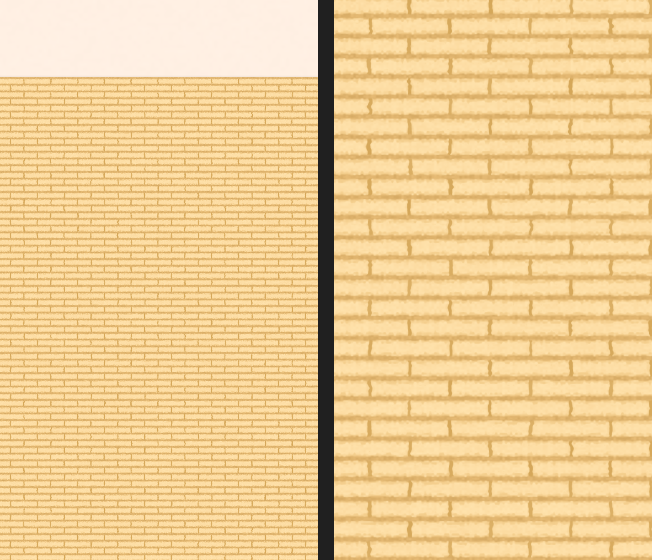
Left: the whole. Right: its middle third, enlarged.
Write a Shadertoy shader that draws this texture.

```glsl
// A wall of long, thin cream bricks in running bond below a pale plaster band.
// Distances to the nearest bed and head joints give ochre mortar that frays
// into the bricks as fine stipple; sine hashes vary the grain and the joints.

const float WALL_TOP = 0.8607;       // fraction of canvas height
const float ROWS_PER_HEIGHT = 83.5;  // brick courses in one canvas height
const float BRICKS_ACROSS = 11.86;   // bricks in one canvas width
const float BRICK_LENGTH = 3.98;     // in course heights
const float FIRST_JOINT = 0.896;     // head joint of the top course, in bricks
const float GRAIN = 8.0;             // stipple grains per course height

const vec3 PLASTER = vec3(1.0, 0.94, 0.89);
const vec3 BRICK = vec3(0.993, 0.872, 0.652);
const vec3 FRINGE = vec3(0.945, 0.79, 0.525);
const vec3 BED_MORTAR = vec3(0.872, 0.7, 0.425);
const vec3 HEAD_MORTAR = vec3(0.835, 0.655, 0.35);

float hash(vec2 p) {
    return fract(sin(dot(p, vec2(127.1, 311.7))) * 43758.5453);
}

float valueNoise(vec2 p) {
    vec2 cell = floor(p);
    vec2 f = fract(p);
    f = f * f * (3.0 - 2.0 * f);
    float low = mix(hash(cell), hash(cell + vec2(1.0, 0.0)), f.x);
    float high = mix(hash(cell + vec2(0.0, 1.0)), hash(cell + vec2(1.0)), f.x);
    return mix(low, high, f.y);
}

// Noise centred on zero, from -0.5 to 0.5
float rough(vec2 p) {
    return valueNoise(p) - 0.5;
}

// Distance from x to the nearest integer
float toInteger(float x) {
    return abs(fract(x + 0.5) - 0.5);
}

// Coverage of a line with the given half width and edge softness
float line(float dist, float halfWidth, float softness) {
    return 1.0 - smoothstep(halfWidth - softness, halfWidth + softness, dist);
}

vec3 brickWall(vec2 p, float pixel) {
    // Staggered cells: x counts bricks, y counts courses downward
    float course = floor(p.y);
    float along = p.x - FIRST_JOINT + 0.5 * mod(course, 2.0);
    vec2 q = vec2(p.x * BRICK_LENGTH, p.y);
    vec2 joint = vec2(floor(along + 0.5), course);

    // Brick face with faint tint and grain
    float tint = 0.01 * (hash(joint) - 0.5) + 0.028 * rough(q * GRAIN);
    vec3 color = BRICK + tint * vec3(0.4, 1.0, 1.5);

    // Bed joints: a narrow core inside a wide stippled fringe
    float stipple = rough(q * GRAIN + 41.0);
    float bedDist = toInteger(p.y);
    float fringe = line(bedDist, 0.22 + 0.24 * stipple, max(0.1, 0.6 * pixel));
    float core = line(bedDist, 0.11 + 0.08 * stipple, max(0.06, 0.45 * pixel));

    // Crooked head joints, each with its own lean, width and strength
    float side = fract(along + 0.5) - 0.5;
    float wander = 0.1 * rough(q * vec2(0.5, 4.0) + 17.0)
        + 0.06 * (hash(joint + 5.0) - 0.5);
    float headDist = abs(side * BRICK_LENGTH + wander);
    float headWidth = 0.085 + 0.03 * (hash(joint + 9.0) - 0.5) + 0.06 * stipple;
    float head = line(headDist, headWidth, max(0.04, 0.4 * pixel));
    float headHalo = line(headDist, 0.16 + 0.16 * stipple, max(0.08, 0.5 * pixel));

    // Layer the parts from pale to dark
    vec3 mortar = BED_MORTAR + 0.07 * rough(q * GRAIN + 73.0);
    color = mix(color, FRINGE, max(0.8 * fringe, 0.35 * headHalo));
    color = mix(color, HEAD_MORTAR, (0.8 + 0.2 * hash(joint + 3.0)) * head);
    return mix(color, mortar, core);
}

void mainImage(out vec4 fragColor, in vec2 fragCoord) {
    vec2 uv = fragCoord / iResolution.xy;
    float pixel = ROWS_PER_HEIGHT / iResolution.y;
    vec2 p = vec2(uv.x * BRICKS_ACROSS, (WALL_TOP - uv.y) * ROWS_PER_HEIGHT);

    // Plaster with faint mottling and a soft shade along its foot
    vec2 q = vec2(p.x * BRICK_LENGTH, p.y);
    vec3 plaster = PLASTER + 0.008 * rough(q * 1.5);
    plaster *= 1.0 - 0.06 * smoothstep(-0.5, 0.0, p.y);

    // The wall starts at the upper edge of its first bed joint
    float inWall = smoothstep(-0.5 * pixel, 0.5 * pixel, p.y + 0.13);
    vec3 color = mix(plaster, brickWall(p, pixel), inWall);
    fragColor = vec4(clamp(color, 0.0, 1.0), 1.0);
}
```
